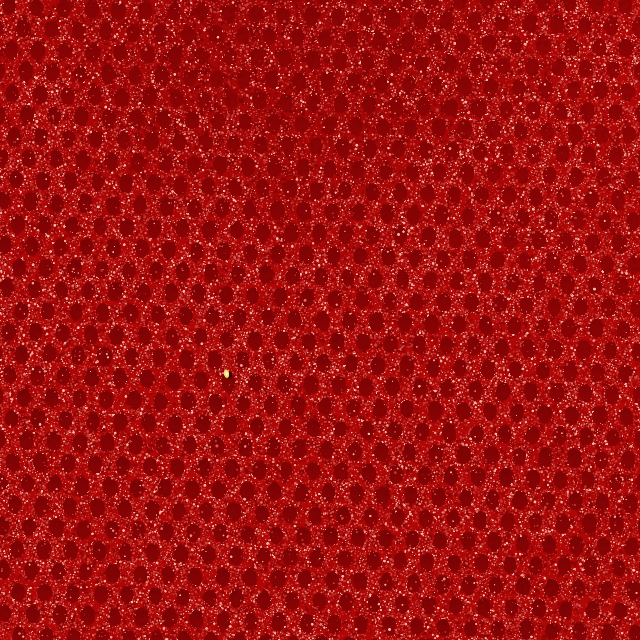
Write a WebGL 2 fragment shader that draws this texture.

```glsl
#version 300 es
precision highp float;
// Red spacer-mesh fabric: staggered oval holes in a glittering knit, with one pale chip.
uniform vec2 u_resolution;
out vec4 fragColor;

// Lattice: step along a row, step to the row above, one hole centre
const vec2 ROW_STEP = vec2(0.0428, -0.0014);
const vec2 UP_STEP = vec2(0.0201, 0.0332);
const vec2 ANCHOR = vec2(0.458, 0.569);
const vec2 HOLE_RADII = vec2(0.0118, 0.0156);
const float HOLE_JITTER = 0.0011;

// Glitter: cells across the canvas and share of cells lit on the mesh
const float GLITTER_CELLS = 155.0;
const float GLITTER_GROWTH = 52.0;
const int GLITTER_LAYERS = 3;
const float GLITTER_DENSITY = 0.42;

const vec2 CHIP_CENTRE = vec2(0.354, 0.416);

const vec3 RED = vec3(0.69, 0.025, 0.025);
const vec3 DEEP_RED = vec3(0.53, 0.012, 0.016);
const vec3 PIT_RED = vec3(0.46, 0.008, 0.014);
const vec3 ROSE = vec3(0.75, 0.19, 0.17);
const vec3 GLINT = vec3(0.97, 0.78, 0.70);
const vec3 CHIP_YELLOW = vec3(0.93, 0.86, 0.46);

float hash(vec2 p) {
  vec3 q = fract(vec3(p.xyx) * 0.1031);
  q += dot(q, q.yzx + 33.33);
  return fract((q.x + q.y) * q.z);
}

vec2 hash2(vec2 p) {
  return vec2(hash(p + 17.3), hash(p + 71.9));
}

float noise(vec2 p) {
  vec2 i = floor(p), f = fract(p);
  f = f * f * (3.0 - 2.0 * f);
  return mix(mix(hash(i), hash(i + vec2(1, 0)), f.x),
             mix(hash(i + vec2(0, 1)), hash(i + vec2(1, 1)), f.x), f.y);
}

// Offset from the nearest hole in units of its radii; z is a random value per hole
vec3 nearestHole(vec2 p) {
  mat2 lattice = mat2(ROW_STEP, UP_STEP);
  vec2 cell = floor(inverse(lattice) * (p - ANCHOR) + 0.5);
  vec3 best = vec3(9.0, 9.0, 0.0);
  for (int y = -1; y <= 1; y++) {
    for (int x = -1; x <= 1; x++) {
      vec2 id = cell + vec2(x, y);
      vec2 centre = ANCHOR + lattice * id + (hash2(id + 200.0) - 0.5) * 2.0 * HOLE_JITTER;
      float size = mix(0.93, 1.07, hash(id + 300.0));
      vec2 d = (p - centre) / (HOLE_RADII * size);
      if (dot(d, d) < dot(best.xy, best.xy)) best = vec3(d, hash(id + 400.0));
    }
  }
  return best;
}

// Brightness of scattered round flecks, one at most per cell
float flecks(vec2 p, float cells, float density, float pixel) {
  vec2 g = p * cells, id = floor(g) + cells;
  vec2 centre = 0.3 + 0.4 * hash2(id);
  float radius = mix(0.17, 0.36, hash(id + 5.1));
  float soft = max(0.1, 0.6 * pixel * cells);
  float dist = length(fract(g) - centre);
  float lit = step(hash(id + 9.7), density);
  float power = hash(id + 13.3);
  return lit * mix(0.25, 1.0, power * power) * (1.0 - smoothstep(radius - soft, radius + soft, dist));
}

void main() {
  float pixel = 1.0 / min(u_resolution.x, u_resolution.y);
  vec2 p = gl_FragCoord.xy * pixel;

  // Slow changes of light: dim upper middle, shiny upper right
  float dim = 1.0 - smoothstep(0.1, 0.5, length((p - vec2(0.45, 0.97)) * vec2(0.9, 1.1)));
  float shine = smoothstep(0.95, 1.75, p.x + p.y);

  // Holes with slightly ragged rims
  vec3 hole = nearestHole(p);
  float rimDist = length(hole.xy) + 0.22 * (noise(p * 240.0) - 0.5);
  float open = 1.0 - smoothstep(0.8, 1.06, rimDist);
  float depth = mix(1.0, 0.72, max(dim, shine)) * mix(0.85, 1.0, hole.z);

  // Knitted mesh, mottled by fibres
  float fibre = 0.6 * noise(p * 190.0) + 0.4 * noise(p * 420.0 + 31.0);
  vec3 colour = mix(DEEP_RED, RED, smoothstep(0.18, 0.56, fibre));
  colour *= 1.0 - 0.08 * dim;
  vec3 pit = mix(DEEP_RED, PIT_RED, smoothstep(0.1, 0.8, fibre) * 0.6
                 + 0.4 * smoothstep(0.3, -0.5, -hole.y));
  colour = mix(colour, pit, open * depth);

  // Fine glitter, thick on the mesh and sparse inside the holes
  float patches = mix(0.6, 1.3, noise(p * 21.0 + 3.0));
  float density = GLITTER_DENSITY * patches * mix(1.0, 0.07, open) * (1.0 - 0.35 * dim);
  float glitter = 0.0;
  for (int i = 0; i < GLITTER_LAYERS; i++) {
    float turn = 0.5 + 0.7 * float(i);
    mat2 spin = mat2(cos(turn), sin(turn), -sin(turn), cos(turn));
    glitter = max(glitter, flecks(spin * p + 2.0, GLITTER_CELLS + GLITTER_GROWTH * float(i), density, pixel));
  }

  // Longer glints on the upper rims, mostly in the shiny corner
  vec2 slant = vec2(p.x + 0.5 * p.y, 1.9 * (p.y - 0.35 * p.x)) + 3.0;
  float rim = smoothstep(0.8, 1.0, rimDist) * (1.0 - smoothstep(1.25, 1.5, rimDist));
  float glints = flecks(slant, 115.0, rim * mix(0.035, 0.16, shine), pixel);
  glitter = max(glitter, glints);

  colour = mix(colour, ROSE, smoothstep(0.04, 0.3, glitter));
  colour = mix(colour, GLINT, 0.9 * smoothstep(0.28, 0.95, glitter));

  // Pale chip with its small shadow
  vec2 chip = p - CHIP_CENTRE;
  float shadow = 1.0 - smoothstep(0.6, 1.2, length((chip - vec2(0.004, -0.002)) / vec2(0.005, 0.006)));
  colour = mix(colour, 0.35 * DEEP_RED, 0.8 * shadow);
  float chipDist = length((chip + vec2(0.0, 0.25 * chip.x)) / vec2(0.0042, 0.0066));
  float chipMask = 1.0 - smoothstep(0.8, 1.15, chipDist);
  vec3 chipColour = mix(CHIP_YELLOW, vec3(1.0, 0.98, 0.85), smoothstep(0.7, 0.0, chipDist));
  colour = mix(colour, chipColour, chipMask);

  fragColor = vec4(colour, 1.0);
}
```
